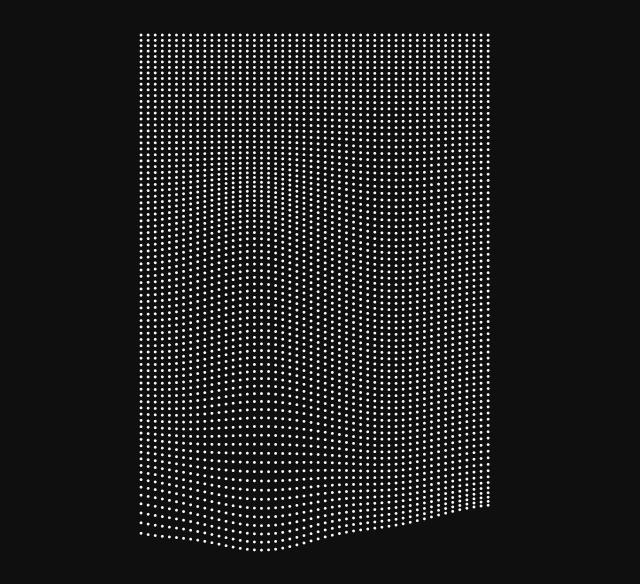
This pattern is drawn by a WebGL 2 fragment shader. Its source:

```glsl
#version 300 es
precision highp float;
// A curtain of 50 x 80 pale dots on near-black. Columns stay evenly spaced;
// each one is walked from the top down, with row gaps that swell and tighten
// under a few broad bumps, so the rows ripple and the lower hem hangs in a wave.

uniform vec2 u_resolution;
out vec4 fragColor;

// Soft elliptical hill: q is (across 0..1, row number).
float bump(vec2 q, vec2 centre, vec2 spread) {
    vec2 d = (q - centre) / spread;
    return exp(-dot(d, d));
}

// Gap below a row, in canvas heights.
float rowGap(vec2 q) {
    float gap = 10.43;
    gap -= 1.29 * exp(-q.y * q.y / 144.0);                      // tighter top
    gap -= 2.70 * bump(q, vec2(0.33, 28.0), vec2(0.20, 8.0));   // dense knot
    gap += 1.07 * bump(q, vec2(0.72, 25.0), vec2(0.20, 14.0));  // loose upper right
    gap += 1.14 * bump(q, vec2(0.25, 45.0), vec2(0.25, 9.0));   // loose middle
    gap += 5.43 * bump(q, vec2(0.35, 70.0), vec2(0.22, 11.0));  // sagging fold
    gap += 9.30 * bump(q, vec2(0.00, 82.0), vec2(0.17, 7.0));   // stretched corner
    gap += 1.43 * bump(q, vec2(1.00, 71.0), vec2(0.20, 5.0));
    gap -= 4.10 * bump(q, vec2(1.00, 80.0), vec2(0.20, 7.0));   // gathered corner
    return gap * 0.001;
}

void main() {
    // Canvas heights, x from the centre, y measured down from the top.
    vec2 p = vec2(gl_FragCoord.x - 0.5 * u_resolution.x,
                  u_resolution.y - gl_FragCoord.y) / u_resolution.y;

    // Nearest column of the grid.
    float left = -0.3064, width = 0.5943, radius = 0.00238;
    float column = clamp(round((p.x - left) / width * 49.0), 0.0, 49.0);
    float across = column / 49.0;
    float dx = p.x - (left + across * width);

    // Walk down the column, keeping the distance to the closest dot.
    float nearest = 1.0;
    if (abs(dx) < 0.01 && p.y > 0.05) {
        float dotY = 0.06;
        for (int row = 0; row < 80; row++) {
            nearest = min(nearest, length(vec2(dx, p.y - dotY)));
            if (dotY > p.y) break;
            dotY += rowGap(vec2(across, float(row) + 0.5));
        }
    }

    // One-pixel soft edge.
    float coverage = clamp((radius - nearest) * u_resolution.y + 0.5, 0.0, 1.0);
    fragColor = vec4(vec3(mix(0.057, 0.975, coverage)), 1.0);
}
```
